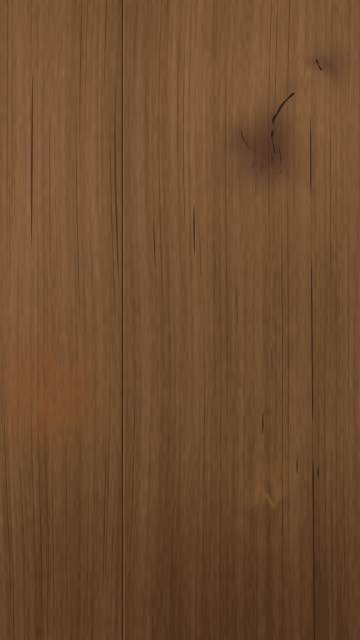
Write a Shadertoy shader that draws this texture.

```glsl
const vec3 DARK_WOOD = vec3(0.325, 0.215, 0.122);
const vec3 LIGHT_WOOD = vec3(0.54, 0.39, 0.258);
const vec3 CRACK_COLOR = vec3(0.17, 0.11, 0.07);
const vec3 STAIN_COLOR = vec3(0.24, 0.14, 0.11);
const vec3 AMBER = vec3(0.54, 0.32, 0.16);
const vec3 HONEY = vec3(0.52, 0.37, 0.20);
const float SEAM_X = 0.191;
const float SEAM_HALF_WIDTH = 0.0008;
const float LONG_CRACK_X = 0.485;
const float GRAIN_LINES = 105.0;
const vec2 KNOT = vec2(0.405, 0.755);
const vec2 SMALL_KNOT = vec2(0.515, 0.9);
const vec2 AMBER_FIGURE = vec2(0.075, 0.39);
const vec2 HONEY_FIGURE = vec2(0.417, 0.215);
const vec2 TOP_FIGURE = vec2(0.238, 0.925);
const int LEFT_CRACKS = 12;
const int RIGHT_CRACKS = 10;
const int KNOT_CRACKS = 7;

float hash(vec2 p) {
    vec3 q = fract(p.xyx * 0.1031);
    q += dot(q, q.yzx + 33.33);
    return fract((q.x + q.y) * q.z);
}
float noise(vec2 p) {
    vec2 i = floor(p), f = fract(p);
    f = f * f * (3.0 - 2.0 * f);
    return mix(mix(hash(i), hash(i + vec2(1, 0)), f.x),
               mix(hash(i + vec2(0, 1)), hash(i + vec2(1, 1)), f.x), f.y);
}
float blob(vec2 p, vec2 center, vec2 radius) {
    vec2 d = (p - center) / radius;
    return exp(-dot(d, d));
}
// Thin upright split, tapered towards both ends
float crack(vec2 p, vec2 center, float halfLength, float halfWidth, float lean, float aa) {
    vec2 d = p - center;
    float t = d.y / halfLength;
    float taper = max(1.0 - t * t, 0.0);
    float w = halfWidth * taper;
    return (1.0 - smoothstep(w - aa, w + aa, abs(d.x - lean * d.y))) * smoothstep(0.0, 0.5, taper);
}
float segment(vec2 p, vec2 a, vec2 b) {
    vec2 d = b - a;
    return length(p - a - d * clamp(dot(p - a, d) / dot(d, d), 0.0, 1.0));
}
// Curly figure: warped ridges inside a soft patch
float figure(vec2 p, vec2 center, vec2 radius) {
    vec2 q = p * vec2(48.0, 27.0);
    q += 1.8 * vec2(noise(q + 7.0), noise(q + 23.0));
    float ridge = 1.0 - abs(2.0 * noise(q) - 1.0);
    return blob(p, center, radius) * smoothstep(0.4, 0.95, ridge);
}
// Long hairlines, one per column, that fade in and out along the grain
float hairlines(vec2 g, float aa) {
    float column = floor(g.x * GRAIN_LINES);
    float r = hash(vec2(column, 71.0));
    float x = abs(fract(g.x * GRAIN_LINES) - 0.3 - 0.4 * r) / GRAIN_LINES;
    float presence = smoothstep(0.35, 0.8, noise(vec2(column * 3.7, g.y * 4.0 + 9.0 * r)));
    return (1.0 - smoothstep(0.0, 0.0006 + aa, x)) * presence * r;
}

void mainImage(out vec4 fragColor, in vec2 fragCoord) {
    vec2 p = fragCoord / iResolution.y;
    float aa = max(0.0012, 0.75 / iResolution.y);
    float onLeft = 1.0 - smoothstep(SEAM_X - aa, SEAM_X + aa, p.x);
    // Grain follows slow bends along each plank
    vec2 bent = p + vec2(0.012 * (noise(vec2(p.x * 5.0, p.y * 2.5)) - 0.5), 0.0);
    vec2 g = bent + vec2(3.0 * step(p.x, SEAM_X), 0.0);
    float bands = noise(g * vec2(26.0, 0.9)) - 0.5;
    float streaks = noise(g * vec2(95.0, 1.3)) - 0.5;
    float fibres = noise(g * vec2(250.0, 4.0)) - 0.5;
    float pores = noise(g * vec2(400.0, 70.0)) - 0.5;
    float cloud = noise(p * vec2(6.0, 3.5) + 11.0) - 0.5;
    // Light falls off towards the bottom
    float tone = 0.04 + 0.70 * smoothstep(-0.05, 0.78, p.y) - 0.14 * smoothstep(0.86, 1.0, p.y);
    tone += 0.09 * onLeft + 0.08 * smoothstep(0.45, 0.56, p.x);
    tone += 0.18 * bands + 0.17 * streaks + 0.22 * fibres + 0.20 * pores + 0.28 * cloud;
    tone -= 0.42 * hairlines(g, aa);
    vec3 color = mix(DARK_WOOD, LIGHT_WOOD, clamp(tone, -0.1, 1.1));
    // Warm curly figure
    color = mix(color, AMBER, 0.16 * blob(p, AMBER_FIGURE, vec2(0.08, 0.09)));
    color = mix(color, AMBER, 0.5 * onLeft * figure(p, AMBER_FIGURE, vec2(0.055, 0.075)));
    color = mix(color, HONEY, 0.6 * figure(p, HONEY_FIGURE, vec2(0.03, 0.05)));
    color = mix(color, AMBER, 0.5 * figure(p, TOP_FIGURE, vec2(0.02, 0.015)));
    // Knot stains
    vec2 s = p + 0.035 * (vec2(noise(p * 24.0), noise(p * 24.0 + 40.0)) - 0.5);
    float stain = 0.55 * blob(s, KNOT, vec2(0.055, 0.05)) + 0.4 * blob(s, SMALL_KNOT, vec2(0.028));
    stain += 0.4 * blob(s, KNOT + vec2(0.035, 0.05), vec2(0.03, 0.045));
    color = mix(color, STAIN_COLOR, min(stain, 0.8));
    // Splits: long and faint on the left, short and darker on the right
    float split = 0.0;
    for (int i = 0; i < LEFT_CRACKS; i++) {
        float k = float(i), r = hash(vec2(k, 3.0)), r2 = hash(vec2(k, 9.0));
        vec2 c = vec2(SEAM_X * (k + r) / float(LEFT_CRACKS), mix(0.08, 0.25, r2) + 0.5 * mod(k, 2.0));
        split = max(split, mix(0.2, 0.7, r2 * r2) * onLeft * crack(bent, c, mix(0.08, 0.24, r),
                    mix(0.0002, 0.0012, r2), 0.02 * (r2 - 0.7), aa));
    }
    for (int i = 0; i < RIGHT_CRACKS; i++) {
        float k = float(i), r = hash(vec2(k, 17.0)), r2 = hash(vec2(k, 29.0));
        vec2 c = vec2(mix(0.225, 0.5, (k + r) / float(RIGHT_CRACKS)), mix(0.25, 0.72, r2));
        split = max(split, mix(0.25, 0.75, r) * crack(bent, c, mix(0.012, 0.05, r2),
                    mix(0.0003, 0.0013, r), 0.03 * (r - 0.7), aa));
    }
    for (int i = 0; i < KNOT_CRACKS; i++) {
        float k = float(i), r = hash(vec2(k, 41.0)), r2 = hash(vec2(k, 53.0));
        vec2 c = KNOT + vec2(0.09 * (r - 0.5), 0.06 * (r2 - 0.5));
        split = max(split, mix(0.2, 0.7, r2) * crack(s, c, 0.006 + 0.012 * r2, 0.0012, 0.3 * (r - 0.6), aa));
    }
    // Broken long split, fading upward
    float gaps = smoothstep(0.3, 0.75, noise(vec2(4.0, p.y * 16.0)) + 0.2 * (1.0 - p.y));
    float longX = abs(p.x - LONG_CRACK_X - 0.008 * (0.8 - p.y));
    split = max(split, 0.75 * gaps * (1.0 - smoothstep(0.0, 0.0008 + aa, longX)) * (1.0 - smoothstep(0.78, 0.83, p.y)));
    // Ragged knot splits
    float gash = min(segment(s, vec2(0.458, 0.845), vec2(0.438, 0.822)), segment(s, vec2(0.507, 0.912), vec2(0.497, 0.887)));
    gash = min(gash, segment(s, vec2(0.438, 0.822), vec2(0.427, 0.765)) + 0.0008);
    float gashWidth = 0.0036 * noise(p * 110.0);
    split = max(split, 0.85 * (1.0 - smoothstep(gashWidth - aa, gashWidth + aa, gash)));
    color = mix(color, CRACK_COLOR, split);
    // Plank joint with a lit right edge
    float seam = p.x - SEAM_X;
    color = mix(color, LIGHT_WOOD, 0.35 * (1.0 - smoothstep(0.0, 0.0025, abs(seam - 0.003))));
    color = mix(color, CRACK_COLOR, 0.85 * (1.0 - smoothstep(SEAM_HALF_WIDTH - aa, SEAM_HALF_WIDTH + aa, abs(seam))));
    fragColor = vec4(color, 1.0);
}
```
